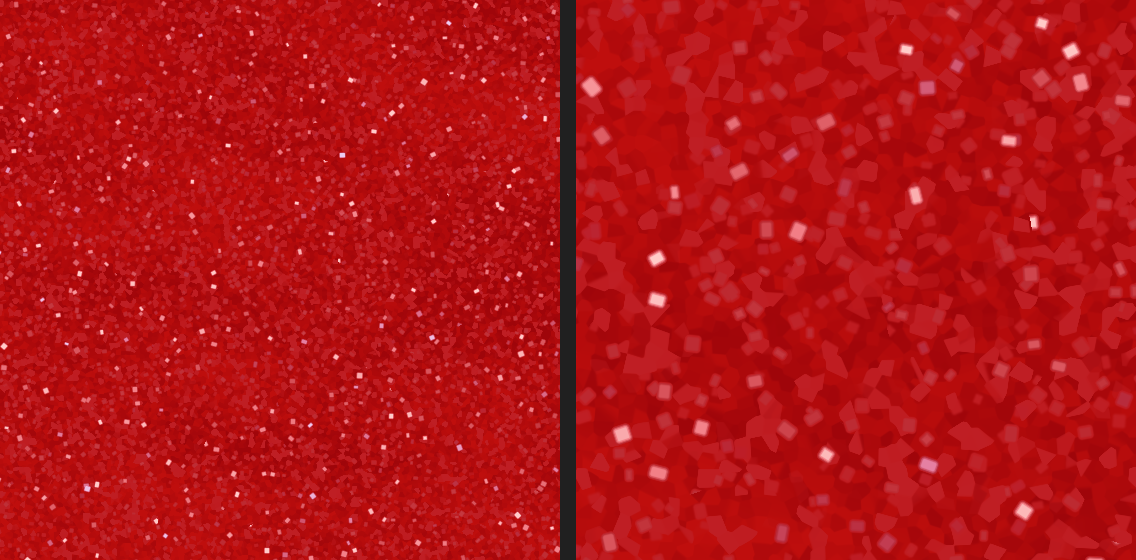
Left: the whole. Right: its middle third, enlarged.
Give the GLSL for this texture, as a WebGL 1 fragment shader.

```glsl
precision highp float;
uniform vec2 u_resolution;

const vec3 DEEP_RED = vec3(0.625, 0.02, 0.04);
const vec3 BRIGHT_RED = vec3(0.75, 0.055, 0.05);
const vec3 ROSE = vec3(0.75, 0.11, 0.13);
const vec3 DUSTY_PINK = vec3(0.74, 0.17, 0.20);
const vec3 PINK = vec3(0.85, 0.33, 0.36);
const vec3 PALE_PINK = vec3(0.95, 0.50, 0.53);
const vec3 GLINT = vec3(1.0, 0.80, 0.79);

float hash(vec2 p, float seed) {
    vec3 q = fract(vec3(p.xyx) * vec3(0.1031, 0.1030, 0.0973) + seed * 0.137);
    q += dot(q, q.yzx + 33.33);
    return fract((q.x + q.y) * q.z);
}

float cornerSlope(vec2 corner, vec2 offset, float seed) {
    float angle = 6.2832 * hash(corner, seed);
    return dot(vec2(cos(angle), sin(angle)), offset);
}

float gradientNoise(vec2 p, float seed) {
    vec2 i = floor(p);
    vec2 f = p - i;
    vec2 w = f * f * f * (f * (f * 6.0 - 15.0) + 10.0);
    vec2 e = vec2(1.0, 0.0);
    float low = mix(cornerSlope(i, f, seed), cornerSlope(i + e.xy, f - e.xy, seed), w.x);
    float high = mix(cornerSlope(i + e.yx, f - e.yx, seed), cornerSlope(i + e.xx, f - e.xx, seed), w.x);
    return mix(low, high, w.y);
}

// Softly blended cells, each with a random tone
float facets(vec2 p, float seed) {
    vec2 cell = floor(p);
    float total = 0.0;
    float weight = 0.0;
    for (int y = -1; y <= 1; y++) {
        for (int x = -1; x <= 1; x++) {
            vec2 id = cell + vec2(float(x), float(y));
            vec2 d = id + vec2(hash(id, seed), hash(id, seed + 1.0)) - p;
            float w = exp(-18.0 * dot(d, d));
            total += w * hash(id, seed + 2.0);
            weight += w;
        }
    }
    return total / weight;
}

float roundedBox(vec2 p, vec2 halfSize, float radius) {
    vec2 d = abs(p) - halfSize + radius;
    return length(max(d, 0.0)) + min(max(d.x, d.y), 0.0) - radius;
}

// Scattered turned flakes: x is brightness, y is a violet tint
vec2 flakes(vec2 uv, float cells, float density, float size, vec2 glow, float seed) {
    vec2 p = uv * cells;
    vec2 cell = floor(p);
    vec2 best = vec2(0.0);
    for (int y = -1; y <= 1; y++) {
        for (int x = -1; x <= 1; x++) {
            vec2 id = cell + vec2(float(x), float(y));
            vec2 jitter = vec2(hash(id, seed), hash(id, seed + 1.0));
            vec2 d = p - id - 0.05 - 0.9 * jitter;
            float angle = 3.1416 * hash(id, seed + 2.0);
            float c = cos(angle);
            float s = sin(angle);
            d = vec2(c * d.x + s * d.y, c * d.y - s * d.x);
            float r = size * cells * mix(0.75, 1.25, hash(id, seed + 3.0));
            vec2 halfSize = r * vec2(1.0, mix(0.6, 1.0, hash(id, seed + 4.0)));
            float soft = 0.0017 * cells;
            float mask = 1.0 - smoothstep(-soft, soft, roundedBox(d, halfSize, r * 0.4));
            float shine = hash(id, seed + 5.0);
            float present = step(hash(id, seed + 6.0), density);
            float level = mask * present * mix(glow.x, glow.y, shine * shine);
            float violet = step(0.85, hash(id, seed + 7.0));
            best = level > best.x ? vec2(level, violet * level) : best;
        }
    }
    return best;
}

vec3 sparkleRamp(vec3 base, float s) {
    vec3 c = mix(base, ROSE, smoothstep(0.0, 0.12, s));
    c = mix(c, DUSTY_PINK, smoothstep(0.12, 0.28, s));
    c = mix(c, PINK, smoothstep(0.28, 0.58, s));
    c = mix(c, PALE_PINK, smoothstep(0.58, 0.88, s));
    return mix(c, GLINT, smoothstep(0.9, 1.25, s));
}

void main() {
    vec2 uv = gl_FragCoord.xy / u_resolution.y;

    // Broad, slightly tilted bands of light over fine grain
    vec2 slope = vec2(uv.x, uv.y + 0.14 * uv.x);
    float bands = gradientNoise(slope * vec2(1.6, 4.5), 3.0)
                + 0.5 * gradientNoise(slope * vec2(4.0, 10.0), 8.0);
    float grain = facets(uv * 125.0, 11.0) - 0.5;
    float tone = clamp(0.52 + 0.75 * bands + 0.85 * grain, 0.0, 1.0);
    vec3 base = mix(DEEP_RED, BRIGHT_RED, tone);

    // Faint facets, dim flakes and bright flakes
    float sheen = 0.16 * smoothstep(0.64, 0.95, facets(uv * 105.0 + 7.3, 21.0));
    float crowd = 1.0 + 0.9 * gradientNoise(uv * 7.0, 31.0);
    vec2 dim = flakes(uv, 80.0, 0.25 * crowd, 0.0036, vec2(0.1, 0.42), 41.0);
    vec2 bright = flakes(uv + 0.37, 48.0, 0.35 * crowd, 0.0043, vec2(0.15, 1.3), 61.0);
    vec2 sparkle = bright.x > dim.x ? bright : dim;

    vec3 color = sparkleRamp(base, max(sheen, sparkle.x));
    color += sparkle.y * vec3(-0.06, 0.0, 0.12);
    gl_FragColor = vec4(color, 1.0);
}
```
